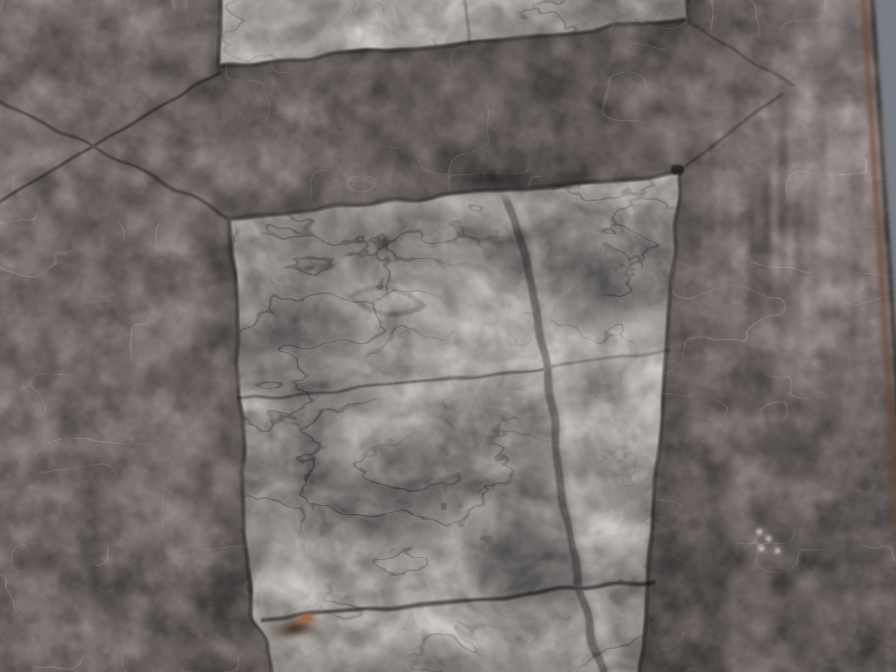
Write a Shadertoy shader that draws this texture.

```glsl
#define CONCRETE_TINT vec3(1.06, 0.985, 0.97)
#define STONE_TINT vec3(1.02, 0.995, 0.98)
#define RUST vec3(0.40, 0.28, 0.22)
#define KERB vec3(0.47, 0.49, 0.52)
#define CONCRETE_SHADE 0.385
#define STONE_SHADE 0.555
#define GRAIN 0.30
#define MOTTLE 0.48
#define SOFT 0.003

float hash(vec2 p) {
    return fract(sin(dot(p, vec2(127.1, 311.7))) * 43758.5453);
}

float noise(vec2 p) {
    vec2 i = floor(p), f = fract(p);
    f = f * f * (3.0 - 2.0 * f);
    return mix(mix(hash(i), hash(i + vec2(1, 0)), f.x),
               mix(hash(i + vec2(0, 1)), hash(i + vec2(1, 1)), f.x), f.y);
}

float fbm(vec2 p) {
    float sum = 0.0, amp = 0.533;
    for (int i = 0; i < 4; i++) {
        sum += amp * noise(p);
        p = mat2(1.6, 1.2, -1.2, 1.6) * p + 7.3;
        amp *= 0.5;
    }
    return sum;
}

// Signed distance to a line, positive on the left of a -> b
float side(vec2 p, vec2 a, vec2 b) {
    vec2 d = normalize(b - a), q = p - a;
    return d.x * q.y - d.y * q.x;
}

float stroke(vec2 p, vec2 a, vec2 b, float width) {
    vec2 d = b - a, q = p - a;
    float dist = length(q - d * clamp(dot(q, d) / dot(d, d), 0.0, 1.0));
    return 1.0 - smoothstep(width - SOFT, width + SOFT, dist);
}

float blob(vec2 p, vec2 center, vec2 radius) {
    vec2 q = (p - center) / radius;
    return exp(-dot(q, q));
}

float concreteShade(vec2 p) {
    float shade = CONCRETE_SHADE + GRAIN * (fbm(p * 30.0) - 0.5);
    shade += 0.20 * (fbm(p * 7.0 + 3.0) - 0.5);
    // Paler left field and worn right margin
    shade += 0.045 * (1.0 - smoothstep(0.24, 0.34, p.x)) * (1.0 - smoothstep(0.6, 1.0, p.y) * 0.7);
    float margin = smoothstep(1.10, 1.22, p.x);
    shade += margin * mix(0.01, 0.09, smoothstep(0.2, 0.8, p.y));
    float streak = noise(vec2(p.x * 85.0, p.y * 6.0)) - 0.45;
    shade += 0.13 * streak * smoothstep(1.0, 1.08, p.x) * blob(p, vec2(1.15, 0.67), vec2(0.25, 0.17));
    // Pale scratches
    vec2 w = p + 0.03 * vec2(fbm(p * 9.0), fbm(p * 9.0 + 40.0));
    float scratch = 1.0 - smoothstep(0.0, 0.025, abs(noise(w * vec2(18, 27)) - 0.5));
    shade += 0.07 * scratch * smoothstep(0.5, 0.65, fbm(p * 12.0 + 9.0));
    return shade - 0.05 * blob(p, vec2(1.33, 0.0), vec2(0.3, 0.35));
}

float stoneShade(vec2 p) {
    vec2 q = p + 0.06 * (vec2(fbm(p * 8.0), fbm(p * 8.0 + 20.0)) - 0.5);
    float broad = fbm(q * vec2(9, 14));
    float shade = STONE_SHADE + MOTTLE * (broad - 0.5) + 0.26 * (fbm(q * 38.0) - 0.5);
    // Weathered hollows
    float hollow = blob(p, vec2(0.81, 0.18), vec2(0.08, 0.045)) + blob(p, vec2(0.41, 0.51), vec2(0.06, 0.06))
        + 0.8 * blob(p, vec2(0.65, 0.63), vec2(0.13, 0.04)) + blob(p, vec2(0.87, 0.57), vec2(0.05, 0.08))
        + 0.7 * blob(p, vec2(0.68, 0.26), vec2(0.14, 0.06)) + 0.6 * blob(p, vec2(0.70, 0.39), vec2(0.10, 0.04));
    // Smooth pale faces
    float pale = blob(p, vec2(0.40, 0.395), vec2(0.07, 0.018)) + blob(p, vec2(0.69, 0.698), vec2(0.08, 0.015))
        + 0.7 * blob(p, vec2(0.73, 0.51), vec2(0.09, 0.04)) + blob(p, vec2(0.95, 0.52), vec2(0.035, 0.02))
        + 0.8 * blob(p, vec2(0.91, 0.19), vec2(0.04, 0.07)) + 0.5 * blob(p, vec2(0.65, 0.04), vec2(0.25, 0.03));
    shade += 0.09 * pale - 0.11 * hollow * (0.6 + 0.8 * broad);
    // Curling ridges
    float vein = 1.0 - smoothstep(0.0, 0.028, abs(fbm(q * vec2(10, 19) + 5.0) - 0.5));
    shade -= 0.11 * vein * smoothstep(0.36, 0.6, fbm(p * 7.0 + 12.0));
    vec2 leaf = p - vec2(0.576, 0.552);
    leaf.y += 0.12 * leaf.x;
    float rim = abs(leaf.y) - 0.019 * (1.0 - leaf.x * leaf.x / 0.003);
    return shade - 0.10 * (1.0 - smoothstep(0.001, 0.007, abs(rim))) * step(abs(leaf.x), 0.06)
                 - 0.06 * (1.0 - smoothstep(-0.01, 0.0, rim));
}

void mainImage(out vec4 fragColor, in vec2 fragCoord) {
    vec2 p = fragCoord / iResolution.y;
    vec2 e = p + 0.008 * (vec2(noise(p * 24.0), noise(p * 24.0 + 50.0)) - 0.5);

    // Slab outlines
    float left = side(e, vec2(0.347, 0.675), vec2(0.375, 0.06)) - 0.025 * (1.0 - smoothstep(0.04, 0.085, p.y));
    float right = side(e, vec2(0.951, 0.0), vec2(1.01, 0.74));
    float panel = min(min(left, right), side(e, vec2(1.01, 0.74), vec2(0.347, 0.675)));
    float upper = min(min(e.x - 0.327, 1.021 - e.x), side(e, vec2(0.326, 0.903), vec2(1.021, 0.972)));
    float slab = max(panel, upper);
    float inside = smoothstep(-SOFT, SOFT, slab);

    vec3 concrete = concreteShade(p) * CONCRETE_TINT;
    concrete *= 1.0 - 0.17 * exp(-abs(slab) * 32.0);
    vec3 stone = (stoneShade(p) + 0.03 * step(0.85, p.y)) * STONE_TINT;
    vec3 col = mix(concrete, stone, inside);
    col *= 1.0 - 0.22 * (1.0 - smoothstep(0.001, 0.006, abs(slab + 0.002)));

    // Joints between slabs
    float joint = 0.8 * stroke(e, vec2(0.356, 0.405), vec2(0.807, 0.451), 0.002);
    joint = max(joint, 0.5 * stroke(e, vec2(0.807, 0.451), vec2(0.995, 0.479), 0.002));
    joint = max(joint, stroke(e, vec2(0.39, 0.077), vec2(0.972, 0.135), 0.003));
    joint = max(joint, 0.5 * stroke(e, vec2(0.691, 1.0), vec2(0.70, 0.935), 0.002));
    float bend = 0.75 + 0.21 * (0.717 - e.y) + 0.012 * sin(e.y * 8.0 + 3.5);
    float seam = smoothstep(0.0, 0.02, panel) * (1.0 - smoothstep(0.003, 0.009, abs(e.x - bend)));
    col += 0.06 * smoothstep(0.0, 0.02, panel) * exp(-pow((e.x - bend - 0.018) / 0.010, 2.0));
    joint = max(joint, 0.65 * seam);

    // Crossing cracks in the concrete
    joint = max(joint, 0.9 * stroke(e, vec2(0.0, 0.701), vec2(0.326, 0.892), 0.002));
    joint = max(joint, 0.8 * stroke(e, vec2(0.0, 0.852), vec2(0.339, 0.679), 0.002));
    joint = max(joint, 0.6 * stroke(e, vec2(1.01, 0.742), vec2(1.163, 0.861), 0.002));
    joint = max(joint, 0.5 * stroke(e, vec2(1.024, 0.965), vec2(1.18, 0.875), 0.002));
    joint = max(joint, 1.2 * stroke(e, vec2(1.007, 0.746), vec2(1.013, 0.746), 0.007));
    col *= 1.0 - 0.48 * joint;

    // Rusty gap and kerb
    float kerb = p.x - 1.285 - 0.065 * (1.0 - p.y);
    col = mix(col, RUST, 0.6 * exp(-pow(kerb / 0.007, 2.0)));
    col = mix(col, KERB, smoothstep(0.012, 0.022, kerb));
    col *= 1.0 - 0.4 * exp(-pow((kerb - 0.013) / 0.005, 2.0));

    // Leaf litter and pale chips
    col = mix(col, RUST * 0.65, 0.9 * blob(e, vec2(0.44, 0.063), vec2(0.025, 0.012)));
    col = mix(col, vec3(0.62, 0.40, 0.25), blob(e, vec2(0.455, 0.076), vec2(0.013, 0.007)));
    for (int i = 0; i < 4; i++) {
        vec2 chip = vec2(1.142, 0.196) + 0.035 * (vec2(hash(vec2(i, 2)), hash(vec2(i, 5))) - 0.5);
        col += 0.32 * blob(p, chip, vec2(0.005));
    }
    fragColor = vec4(clamp(col, 0.0, 1.0), 1.0);
}
```
